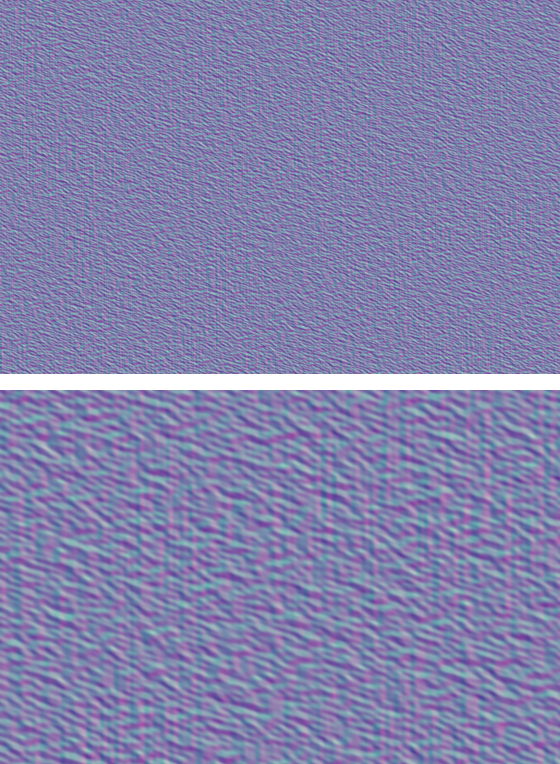
Top: the whole. Bottom: its middle third, enlarged.
This texture map is drawn by a Shadertoy shader. Its source:

```glsl
// Normal map of a fine crumpled plaster with faint vertical woven threads.

const vec3  FLAT_COLOR   = vec3(0.503, 0.500, 0.671); // surface facing the viewer
const vec2  BLUE_TILT    = vec2(0.20, 0.20);  // blue gained with red and green
const float RELIEF       = 0.165;             // colour change per unit of slope
const float GRAIN_ROWS   = 163.0;             // grains along the canvas height
const float GRAIN_WIDTH  = 1.9;               // grain width over its height
const float GRAIN_SLANT  = 0.30;              // downward lean of the wrinkles
const float CLUMP_SIZE   = 2.3;               // larger wrinkles, in grains
const float CLUMP_HEIGHT = 0.75;
const float THREAD_WIDTH  = 0.95;             // threads, in grains
const float THREAD_LENGTH = 24.0;
const float THREAD_HEIGHT = 0.38;
const float PATCH_SIZE   = 28.0;              // areas of stronger thread
const float SLOPE_STEP   = 0.25;              // sampling reach, in grains

// Random unit vector for a lattice point
vec2 latticeGradient(vec2 cell) {
    uvec2 q = uvec2(ivec2(cell));
    uint n = q.x * 1597u ^ q.y * 51749u;
    n = (n ^ (n >> 15)) * 739397u;
    n = (n ^ (n >> 13)) * 915273u;
    n ^= n >> 16;
    float angle = float(n & 65535u) / 65536.0 * 6.28319;
    return vec2(cos(angle), sin(angle));
}

// Gradient noise, about -0.7 to 0.7
float gradientNoise(vec2 p) {
    vec2 cell = floor(p);
    vec2 f = p - cell;
    vec2 w = f * f * f * (f * (f * 6.0 - 15.0) + 10.0);
    vec2 right = vec2(1.0, 0.0), up = vec2(0.0, 1.0), both = vec2(1.0);
    float a = dot(latticeGradient(cell), f);
    float b = dot(latticeGradient(cell + right), f - right);
    float c = dot(latticeGradient(cell + up), f - up);
    float d = dot(latticeGradient(cell + both), f - both);
    return mix(mix(a, b, w.x), mix(c, d, w.x), w.y);
}

// Height of the surface: wrinkles in two sizes plus upright threads
float surfaceHeight(vec2 p) {
    vec2 wrinkle = vec2(p.x / GRAIN_WIDTH, p.y + GRAIN_SLANT * p.x);
    float grain = gradientNoise(wrinkle);
    float clump = gradientNoise(wrinkle / CLUMP_SIZE + 71.3);
    float thread = gradientNoise(p / vec2(THREAD_WIDTH, THREAD_LENGTH) + 37.7);
    float strength = 1.0 + 1.2 * gradientNoise(p / PATCH_SIZE + 13.1);
    return grain + CLUMP_HEIGHT * clump + THREAD_HEIGHT * strength * thread;
}

void mainImage(out vec4 fragColor, in vec2 fragCoord) {
    vec2 p = fragCoord / iResolution.y * GRAIN_ROWS;

    // Slope by central differences
    vec2 dx = vec2(SLOPE_STEP, 0.0), dy = dx.yx;
    vec2 slope = vec2(surfaceHeight(p + dx) - surfaceHeight(p - dx),
                      surfaceHeight(p + dy) - surfaceHeight(p - dy)) / (2.0 * SLOPE_STEP);

    // Slope encoded as colour
    vec2 tilt = RELIEF * slope;
    vec3 color = FLAT_COLOR + vec3(tilt, dot(tilt, BLUE_TILT));
    fragColor = vec4(clamp(color, 0.0, 1.0), 1.0);
}
```
